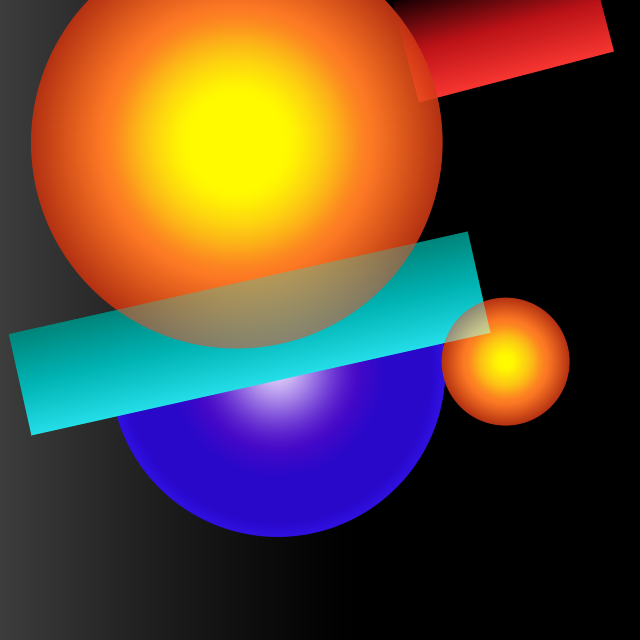
A Shadertoy shader for this background:

```glsl
// Abstract still life: two glowing suns, a blue orb and two tilted bars on a
// dark backdrop lit from the left. Shapes are distance functions filled with
// gradients; the bars blend with the suns wherever they cross.

const vec3 YELLOW = vec3(1.0, 0.98, 0.0);
const vec3 GOLD = vec3(0.99, 0.81, 0.07);
const vec3 ORANGE = vec3(0.99, 0.47, 0.14);
const vec3 RUST = vec3(0.70, 0.19, 0.07);
const vec3 BLUE = vec3(0.16, 0.03, 0.79);
const vec3 VIOLET = vec3(0.28, 0.03, 0.78);
const vec3 LILAC = vec3(0.93, 0.88, 1.0);
const vec3 TEAL_DARK = vec3(0.0, 0.52, 0.48);
const vec3 TEAL_MID = vec3(0.0, 0.70, 0.70);
const vec3 TEAL_LIGHT = vec3(0.14, 0.87, 0.91);
const vec3 RED_DARK = vec3(0.10, 0.0, 0.01);
const vec3 RED_MID = vec3(0.73, 0.07, 0.09);
const vec3 RED_LIGHT = vec3(0.97, 0.21, 0.19);

// Smooth coverage of a signed distance, one pixel wide
float cover(float dist, float pixel) {
    return 1.0 - smoothstep(-0.6 * pixel, 0.6 * pixel, dist);
}

vec2 rotate(vec2 p, float angle) {
    float c = cos(angle), s = sin(angle);
    return vec2(c * p.x + s * p.y, c * p.y - s * p.x);
}

float boxDistance(vec2 p, vec2 halfSize) {
    vec2 d = abs(p) - halfSize;
    return length(max(d, 0.0)) + min(max(d.x, d.y), 0.0);
}

// Three-stop gradient with its middle colour at t = 0.5
vec3 ramp(vec3 low, vec3 mid, vec3 high, float t) {
    return t < 0.5 ? mix(low, mid, clamp(2.0 * t, 0.0, 1.0))
                   : mix(mid, high, clamp(2.0 * t - 1.0, 0.0, 1.0));
}

// Sun colour at relative radius r, with a flat core of the given size
vec3 sunColor(float r, float core) {
    float goldAt = mix(core, 0.68, 0.43);
    vec3 color = mix(YELLOW, GOLD, smoothstep(core - 0.06, goldAt, r));
    color = mix(color, ORANGE, smoothstep(goldAt - 0.08, 0.68, r));
    return mix(color, RUST, clamp((r - 0.66) / 0.34, 0.0, 1.0));
}

vec3 orbColor(float r) {
    vec3 color = mix(LILAC, VIOLET, smoothstep(-0.08, 0.52, r));
    color = mix(color, BLUE, smoothstep(0.42, 0.68, r));
    return color + vec3(0.02, 0.03, 0.08) * smoothstep(0.9, 1.0, r);
}

// Lays a bar over the scene; shares weigh sun and bar where they cross
vec3 paintBar(vec3 scene, vec3 bar, float mask, vec3 sun, float sunMask, vec2 shares) {
    vec3 crossing = shares.x * sun + shares.y * bar;
    return mix(scene, mix(bar, crossing, sunMask), mask);
}

void mainImage(out vec4 fragColor, in vec2 fragCoord) {
    vec2 uv = fragCoord / iResolution.xy;
    float pixel = 1.0 / min(iResolution.x, iResolution.y);

    // Backdrop with soft light from the left
    float light = pow(clamp(1.0 - uv.x / 0.56, 0.0, 1.0), 1.25);
    vec3 color = vec3(0.235, 0.24, 0.235) * light;

    // Blue orb
    float orbRadius = 0.262;
    float orbDist = length(uv - vec2(0.434, 0.423));
    color = mix(color, orbColor(orbDist / orbRadius), cover(orbDist - orbRadius, pixel));

    // Suns
    float bigRadius = 0.3216, smallRadius = 0.1;
    float bigDist = length(uv - vec2(0.370, 0.777));
    float smallDist = length(uv - vec2(0.790, 0.435));
    float bigMask = cover(bigDist - bigRadius, pixel);
    float smallMask = cover(smallDist - smallRadius, pixel);
    vec3 sun = mix(sunColor(smallDist / smallRadius, 0.13),
                   sunColor(bigDist / bigRadius, 0.28), bigMask);
    float sunMask = max(bigMask, smallMask);
    color = mix(color, sun, sunMask);

    // Red bar
    vec2 redHalf = vec2(0.1576, 0.081);
    vec2 redPos = rotate(uv - vec2(0.7865, 0.958), 0.256);
    float redT = 0.5 - 0.5 * redPos.y / redHalf.y;
    vec3 red = ramp(RED_DARK, RED_MID, RED_LIGHT, redT);
    float redMask = cover(boxDistance(redPos, redHalf), pixel);
    color = paintBar(color, red, redMask, sun, sunMask, vec2(0.95, 0.18));

    // Teal bar
    vec2 tealHalf = vec2(0.3675, 0.0812);
    vec2 tealPos = rotate(uv - vec2(0.390, 0.479), 0.220);
    float tealT = 0.5 - 0.5 * tealPos.y / tealHalf.y;
    vec3 teal = ramp(TEAL_DARK, TEAL_MID, TEAL_LIGHT, tealT);
    float tealMask = cover(boxDistance(tealPos, tealHalf), pixel);
    color = paintBar(color, teal, tealMask, sun, sunMask, vec2(0.72, 0.5));

    fragColor = vec4(color, 1.0);
}
```
